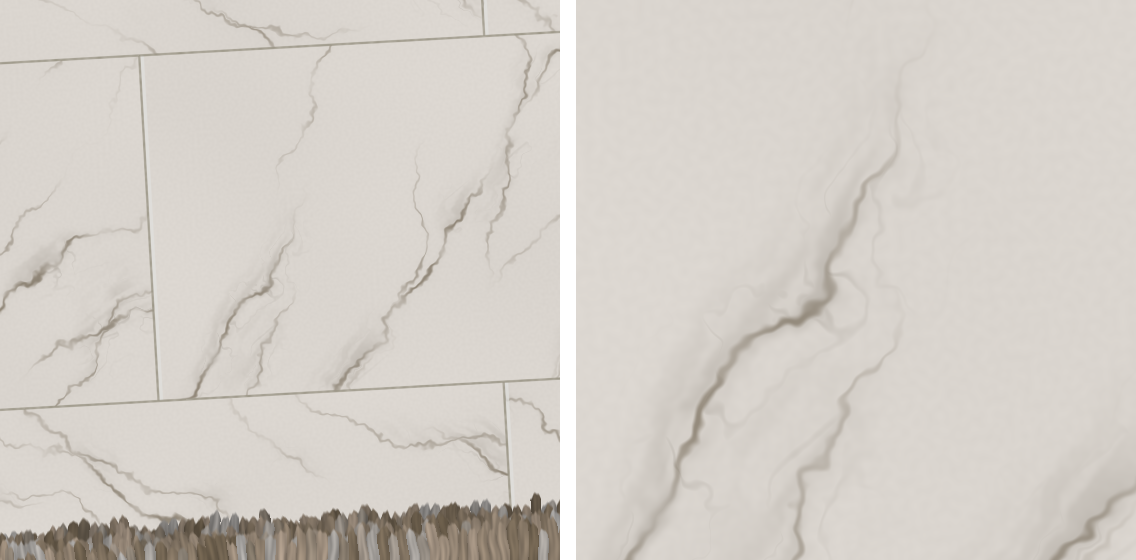
Left: the whole. Right: its middle third, enlarged.
A WebGL 2 fragment shader for this texture:

```glsl
#version 300 es
precision highp float;

#define TILE vec2(1.236, 0.619)
#define JOINT_ORIGIN vec2(0.300, 0.268)
#define TILT 0.056
#define GROUT_HALF_WIDTH 0.0016
#define VEIN_COUNT 15
#define VEIN_SPACING 0.098
#define FRINGE_TOP 0.053
#define STRAND_WIDTH 0.018
#define MARBLE vec3(0.857, 0.837, 0.813)
#define VEIN_DARK vec3(0.47, 0.425, 0.355)
#define VEIN_SMEAR vec3(0.66, 0.635, 0.60)
#define GROUT vec3(0.61, 0.59, 0.53)

uniform vec2 u_resolution;
out vec4 fragColor;

float hash(vec2 p) {
    return fract(sin(dot(p, vec2(127.1, 311.7))) * 43758.5);
}

float cornerSlope(vec2 cell, vec2 offset) {
    float a = 6.2832 * hash(cell);
    return dot(vec2(cos(a), sin(a)), offset);
}

float gradientNoise(vec2 p) {
    vec2 i = floor(p), f = fract(p);
    vec2 s = f * f * f * (f * (f * 6.0 - 15.0) + 10.0);
    vec2 e = vec2(1.0, 0.0);
    return mix(mix(cornerSlope(i, f), cornerSlope(i + e, f - e), s.x),
               mix(cornerSlope(i + e.yx, f - e.yx), cornerSlope(i + 1.0, f - 1.0), s.x), s.y);
}

// Coverage of a line of the given half width, softened over one pixel
float stroke(float d, float halfWidth, float pixel) {
    return 1.0 - smoothstep(halfWidth - 0.5 * pixel, halfWidth + pixel, abs(d));
}

// x: sharp vein core, y: soft streaky smear beside it
vec2 veins(vec2 p, float angle, float seed, float pixel) {
    vec2 dir = vec2(cos(angle), sin(angle));
    vec2 v = vec2(dot(p, dir), dot(p, vec2(dir.y, -dir.x)));
    vec2 w = v * vec2(1.0, 0.6);
    float jag = 0.036 * gradientNoise(w * 8.0 + seed)
              + 0.018 * gradientNoise(w * 21.0 + seed)
              + 0.008 * gradientNoise(w * 47.0)
              + 0.005 * gradientNoise(v * 95.0);
    float rough = 1.0 + 1.4 * gradientNoise(v * 40.0 + 3.7);
    float fade = clamp(0.70 + 1.2 * gradientNoise(v * 14.0 + 5.2), 0.12, 1.0);
    float streak = smoothstep(-0.3, 0.3, gradientNoise(v * vec2(11.0, 75.0) + jag * 40.0));
    float patches = smoothstep(-0.1, 0.3, gradientNoise(v * vec2(5.0, 7.0) + seed + 21.4));
    // Hairline network that shows only close to the veins
    float lace = abs(gradientNoise(v * vec2(9.0, 24.0) + jag * 25.0 + seed));
    lace = 1.0 - smoothstep(0.0, 0.07, lace);
    vec2 ink = vec2(0.0);
    for (int i = 0; i < VEIN_COUNT; i++) {
        float id = seed * 17.0 + float(i) * 5.3;
        float branch = mod(float(i), 2.0);
        float slot = float(i) - 0.5 * float(VEIN_COUNT - 1) + hash(vec2(id, 1.0)) - 0.5;
        // Branches run steeper, so that they cross and join the main veins
        float center = slot * VEIN_SPACING - 0.32 * branch * v.x
                     + 0.12 * gradientNoise(vec2(v.x * 2.4, id));
        float d = v.y - center + jag * (1.0 + 0.3 * branch);
        float presence = gradientNoise(vec2(v.x * 2.8 + 9.0, id + 40.37));
        float strength = smoothstep(-0.26, 0.18, presence) * (1.0 - 0.3 * branch);
        float width = mix(0.0005, 0.0026, strength) * rough;
        float core = 1.0 - smoothstep(width * 0.2, width + 0.0020 + pixel, abs(d));
        float reach = d < 0.0 ? mix(0.006, 0.030, patches) : 0.007;
        float smear = exp(-abs(d) / reach) * (0.25 + 0.75 * patches * streak);
        smear = max(smear, 0.8 * lace * patches * exp(-abs(d) / 0.028));
        ink = max(ink, strength * vec2(core * fade, smear));
    }
    return ink;
}

vec3 marbleTiles(vec2 q, float pixel) {
    // Half-offset rows of tiles
    vec2 grid = (q - JOINT_ORIGIN) / TILE;
    float row = floor(grid.y);
    float oddRow = mod(row, 2.0);
    grid.x -= 0.5 * oddRow;
    vec2 id = floor(grid);
    vec2 local = (fract(grid) - 0.5) * TILE;
    vec2 edge = (fract(grid + 0.5) - 0.5) * TILE;

    // Stone: faint clouds, grain and veins leaning by tile
    float lean = mix(1.0, 0.62, mod(id.x, 2.0)) * (1.0 - 2.0 * oddRow);
    float seed = 2.3 + 11.0 * hash(id + 4.0);
    vec2 ink = veins(local, lean, seed, pixel);
    vec3 color = MARBLE + 0.018 * gradientNoise(q * 3.0 + seed) + 0.012 * gradientNoise(q * 170.0);
    color = mix(color, VEIN_SMEAR, 0.62 * ink.y);
    color = mix(color, VEIN_DARK, 0.70 * ink.x);

    // Joints: upright ones carry a pale bevel on the right
    float wear = 0.82 + 0.3 * gradientNoise(q * 90.0);
    color = mix(color, vec3(0.88, 0.88, 0.87), 0.7 * stroke(edge.x - 0.004, 0.0028, pixel));
    color = mix(color, GROUT, wear * stroke(edge.x + 0.001, GROUT_HALF_WIDTH, pixel));
    return mix(color, GROUT, wear * stroke(edge.y, GROUT_HALF_WIDTH, pixel));
}

// Ragged pile: overlapping layers of upright strands, dark at the back
vec3 addFringe(vec3 color, vec2 q, float pixel) {
    float sway = 0.008 * gradientNoise(q * vec2(14.0, 18.0));
    float fiber = gradientNoise(vec2((q.x + sway) * 150.0, q.y * 18.0));
    for (int i = 0; i < 5; i++) {
        float layer = float(i);
        float x = (q.x + sway) / STRAND_WIDTH + layer * 0.37;
        vec2 strand = vec2(floor(x), layer + 7.0);
        float across = 2.0 * fract(x) - 1.0;
        float tip = FRINGE_TOP - 0.010 * layer + 0.028 * (hash(strand) - 0.5)
                  - 0.010 * across * across + 0.008 * fiber;
        vec3 tone = mix(vec3(0.40, 0.35, 0.28), vec3(0.61, 0.55, 0.49), hash(strand + 31.0));
        tone = mix(tone, vec3(0.62, 0.61, 0.60), smoothstep(0.6, 1.0, hash(strand + 57.0)));
        tone *= (0.84 + 0.05 * layer) * (1.04 - 0.16 * across * across) + 0.26 * fiber;
        color = mix(color, tone, 1.0 - smoothstep(-0.003 - pixel, 0.001 + pixel, q.y - tip));
    }
    return color;
}

void main() {
    vec2 uv = gl_FragCoord.xy / u_resolution.y;
    float pixel = 1.0 / u_resolution.y;
    vec2 q = uv + TILT * vec2(uv.y, -uv.x);
    vec3 color = addFringe(marbleTiles(q, pixel), q, pixel);
    fragColor = vec4(clamp(color, 0.0, 1.0), 1.0);
}
```
